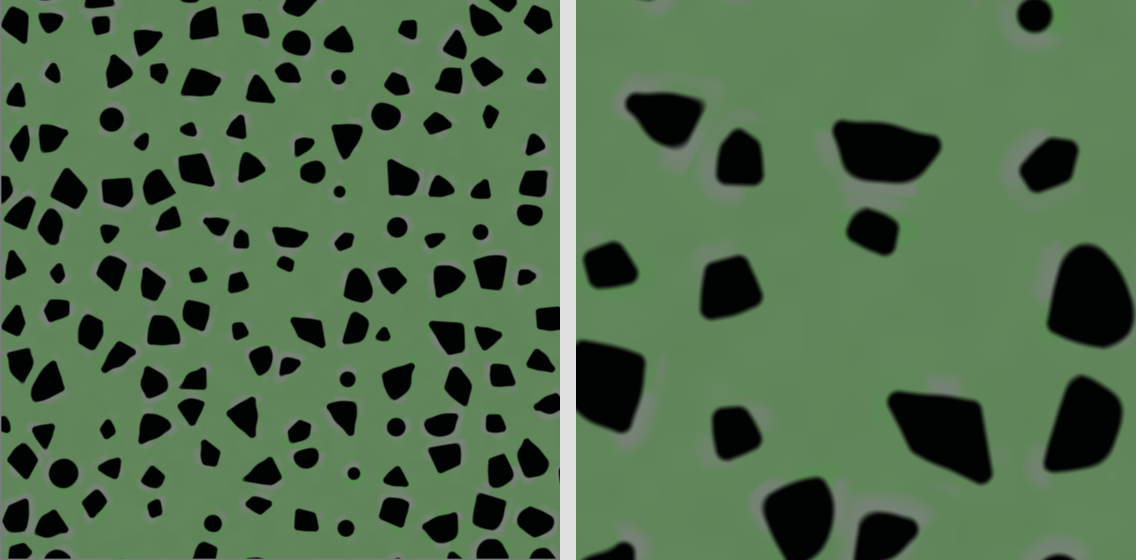
Left: the whole. Right: its middle third, enlarged.
This pattern is drawn by a WebGL 2 fragment shader. Its source:

```glsl
#version 300 es
precision highp float;
// Black pebble-like spots scattered on a flat moss green ground.
// Each jittered grid seed owns one rounded polygon or disc, kept apart from
// its neighbours by the Voronoi borders; faint pale and green fringes surround it.

uniform vec2 u_resolution;
out vec4 fragColor;

const float CELLS = 11.6;
const float TAU = 6.2831853;

vec3 hash3(vec2 p) {
    vec3 q = fract(p.xyx * vec3(0.1031, 0.1030, 0.0973));
    q += dot(q, q.yxz + 33.33);
    return fract((q.xxy + q.yzz) * q.zyx);
}

float valueNoise(vec2 p) {
    vec2 i = floor(p), f = fract(p);
    f = f * f * (3.0 - 2.0 * f);
    return mix(mix(hash3(i).x, hash3(i + vec2(1, 0)).x, f.x),
               mix(hash3(i + vec2(0, 1)).x, hash3(i + vec2(1, 1)).x, f.x), f.y);
}

float smoothMin(float a, float b, float k) {
    float h = max(k - abs(a - b), 0.0) / k;
    return min(a, b) - h * h * k * 0.25;
}

vec2 seedPoint(vec2 cell) {
    return cell + 0.5 + 0.62 * (hash3(cell + 17.0).xy - 0.5);
}

// Corner i of n, on a stretched ring with uneven angles and radii
vec2 corner(vec2 cell, int i, int n, float size) {
    vec3 r = hash3(cell * 3.7 + float(i) * 19.3 + 5.0);
    float angle = TAU * (float(i) + 0.55 * (r.x - 0.5)) / float(n);
    return size * mix(0.55, 1.0, r.y) * vec2(cos(angle), sin(angle)) * vec2(1.15, 0.82);
}

float polygonDistance(vec2 p, vec2 cell, int n, float size) {
    float nearest = 1e3, side = 1.0;
    vec2 last = corner(cell, n - 1, n, size);
    for (int i = 0; i < n; i++) {
        vec2 v = corner(cell, i, n, size);
        vec2 e = last - v, w = p - v;
        vec2 toEdge = w - e * clamp(dot(w, e) / dot(e, e), 0.0, 1.0);
        nearest = min(nearest, dot(toEdge, toEdge));
        bvec3 crossing = bvec3(p.y >= v.y, p.y < last.y, e.x * w.y > e.y * w.x);
        if (all(crossing) || all(not(crossing))) side = -side;
        last = v;
    }
    return side * sqrt(nearest);
}

// One spot in cell units: a disc, or a soft polygon with a round core
float spotDistance(vec2 p, vec2 cell) {
    vec3 kind = hash3(cell + 71.0);
    float size = mix(0.13, 0.54, kind.x);
    if (kind.y < 0.14) return length(p) - mix(0.11, 0.31, kind.x);
    float turn = TAU * kind.z;
    p = mat2(cos(turn), sin(turn), -sin(turn), cos(turn)) * p;
    int n = 3 + int(2.3 * hash3(cell + 131.0).x);
    float body = polygonDistance(p, cell, n, size) - 0.075;
    return smoothMin(body, length(p) - 0.5 * size, 0.12);
}

void main() {
    float extent = min(u_resolution.x, u_resolution.y);
    vec2 uv = gl_FragCoord.xy / extent;
    vec2 p = uv * CELLS + vec2(3.3, 8.6);

    // Find the nearest seed
    vec2 base = floor(p), owner = base;
    float best = 1e3;
    for (int y = -1; y <= 1; y++)
    for (int x = -1; x <= 1; x++) {
        vec2 cell = base + vec2(x, y);
        float d = length(p - seedPoint(cell));
        if (d < best) { best = d; owner = cell; }
    }

    // Distance to the border shared with the neighbouring seeds
    vec2 center = seedPoint(owner);
    float border = 1e3;
    for (int y = -2; y <= 2; y++)
    for (int x = -2; x <= 2; x++) {
        if (x == 0 && y == 0) continue;
        vec2 other = seedPoint(owner + vec2(x, y));
        border = min(border, dot(0.5 * (center + other) - p, normalize(other - center)));
    }

    // Spot trimmed by a rounded gap along its border
    float spot = spotDistance(p - center, owner);
    float d = -smoothMin(-spot, border - 0.09, 0.12) / CELLS;

    // Ground with slight mottling and patchy fringes near the spots
    vec3 color = vec3(0.38, 0.525, 0.355) + 0.012 * (valueNoise(uv * 48.0) - 0.5);
    float fringe = 1.0 - smoothstep(0.004, 0.017, d);
    float pale = smoothstep(0.5, 0.8, valueNoise(uv * 38.0 + 40.0));
    float green = smoothstep(0.6, 0.9, valueNoise(uv * 34.0 + 90.0));
    color = mix(color, vec3(0.33, 0.56, 0.31), 0.6 * fringe * green);
    color = mix(color, vec3(0.47, 0.51, 0.47), 0.85 * fringe * pale);

    // Soft-edged black spots
    float soft = max(0.0023, 0.75 / extent);
    color = mix(vec3(0.005, 0.006, 0.008), color, smoothstep(-soft, soft, d));

    // Thin grey rim on the left and bottom
    float rim = 1.0 - smoothstep(0.0015, 0.0035, min(uv.x, uv.y));
    color = mix(color, vec3(0.48, 0.49, 0.49), rim);
    fragColor = vec4(color, 1.0);
}
```
